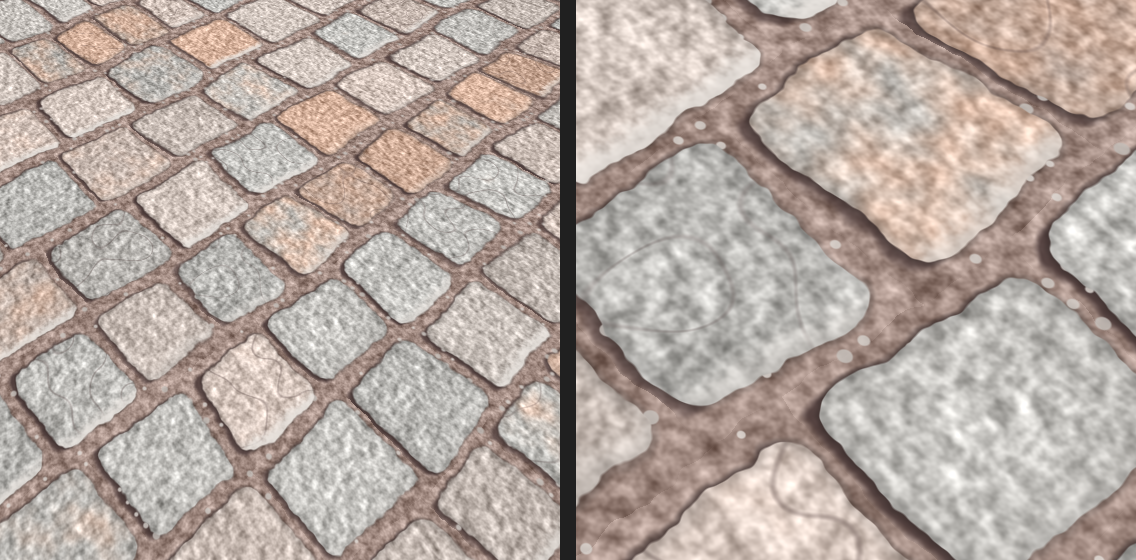
Left: the whole. Right: its middle third, enlarged.
This texture is drawn by a WebGL 2 fragment shader. Its source:

```glsl
#version 300 es
precision highp float;
// Worn granite setts in staggered rows, seen obliquely in low sunlight.

uniform vec2 u_resolution;
out vec4 fragColor;

// Layout of the rows, from the farthest to the nearest.
const int FIRST_ROW = -5;
const int ROW_COUNT = 9;
const float ROW_PITCH[ROW_COUNT] = float[](0.9, 0.83, 1.26, 1.18, 1.2, 0.98, 1.02, 1.06, 0.87);
const float ROW_PHASE[ROW_COUNT] = float[](0.3, 0.1, -0.06, -0.4, -0.1, -0.5, -0.15, -0.08, -0.34);
const vec2 JOINT_HALF = vec2(0.042, 0.062);
const float CORNER = 0.09;
const float SHADOW_REACH = 0.045;
const float GRAIN = 0.30;
const float RELIEF = 0.36;

const vec3 COOL_STONE = vec3(0.74, 0.735, 0.72);
const vec3 WARM_STONE = vec3(0.81, 0.75, 0.715);
const vec3 TAN_STONE = vec3(0.80, 0.665, 0.585);
const vec3 JOINT_SAND = vec3(0.64, 0.55, 0.515);
const vec3 SHADOW = vec3(0.30, 0.23, 0.225);
const vec3 SUNLIT = vec3(0.91, 0.89, 0.87);

vec2 hash2(vec2 p) {
    vec3 q = fract(p.xyx * vec3(0.1031, 0.1030, 0.0973));
    q += dot(q, q.yzx + 33.33);
    return fract((q.xx + q.yz) * q.zy);
}

float cornerSlope(vec2 cell, vec2 offset) {
    float angle = 6.2832 * hash2(cell + 71.0).x;
    return dot(vec2(cos(angle), sin(angle)), offset);
}

float gradientNoise(vec2 p) {
    vec2 i = floor(p), f = p - i;
    vec2 w = f * f * f * (f * (f * 6.0 - 15.0) + 10.0);
    vec2 e = vec2(1.0, 0.0);
    return mix(mix(cornerSlope(i, f), cornerSlope(i + e, f - e), w.x),
               mix(cornerSlope(i + e.yx, f - e.yx), cornerSlope(i + 1.0, f - 1.0), w.x), w.y);
}

float fbm(vec2 p) {
    float sum = 0.0, amplitude = 0.6;
    for (int i = 0; i < 3; i++) {
        sum += amplitude * gradientNoise(p);
        p = mat2(1.6, 1.2, -1.2, 1.6) * p + 7.3;
        amplitude *= 0.62;
    }
    return sum;
}

// Canvas to pavement: x counts stones along a row, y counts rows toward the viewer.
vec2 groundPlane(vec2 p) {
    float depth = 1.695 + 0.054 * p.x - p.y;
    float along = (p.y - 0.954 + 0.8635 * p.x) / depth;
    float across = (0.2195 + 0.692 * p.x - p.y) / depth;
    return vec2(6.45 * along, across * (6.1 + 1.1 * across));
}

float roundedBox(vec2 p, vec2 halfSize, float radius) {
    vec2 q = abs(p) - halfSize + radius;
    return length(max(q, 0.0)) + min(max(q.x, q.y), 0.0) - radius;
}

void main() {
    vec2 ground = groundPlane(gl_FragCoord.xy / u_resolution);
    float blur = 0.8 * max(fwidth(ground.x), fwidth(ground.y));

    // Uneven lines of the rows and ragged stone edges.
    vec2 bent = ground + 0.10 * vec2(gradientNoise(ground * 1.1), gradientNoise(ground * 1.1 + 19.0));
    bent += 0.045 * vec2(fbm(ground * 5.0), fbm(ground * 5.0 + 31.0));

    // Find the stone, then vary its place, size and turn.
    float row = floor(bent.y + 0.5);
    int index = clamp(int(row) - FIRST_ROW, 0, ROW_COUNT - 1);
    float pitch = ROW_PITCH[index];
    float column = (bent.x - ROW_PHASE[index]) / pitch;
    vec2 id = vec2(floor(column + 0.5), row);
    vec2 size = hash2(id + 13.0), place = hash2(id + 47.0);
    vec2 tint = hash2(id + 83.0), wear = hash2(id + 129.0);
    vec2 local = vec2((column - id.x) * pitch, bent.y - row) - 0.035 * (place - 0.5);
    float turn = 0.12 * (wear.x - 0.5);
    local += turn * vec2(-local.y, local.x);
    vec2 halfSize = 0.5 * vec2(pitch, 1.0) - JOINT_HALF - 0.035 * size;
    float edge = roundedBox(local, halfSize, CORNER + 0.06 * wear.y);
    float stone = 1.0 - smoothstep(-blur, blur, edge);

    // Grain, lit relief and broad stains.
    float grain = fbm(ground * 13.0);
    float slope = fbm(ground * 8.0 + id * 5.0) - fbm((ground + vec2(0.025, 0.02)) * 8.0 + id * 5.0);
    float stain = fbm(ground * 2.6 + id * 3.0);
    float crack = 1.0 - smoothstep(0.0, 0.035, abs(gradientNoise(ground * 2.3 + id * 9.0)));
    crack *= smoothstep(0.62, 0.9, wear.y);

    // Stone face, with tan stones among the grey ones.
    vec3 face = mix(COOL_STONE, WARM_STONE, smoothstep(0.15, 0.75, tint.x));
    face = mix(face, TAN_STONE, smoothstep(0.62, 0.92, tint.y + 0.25 * stain));
    face *= 0.96 + 0.11 * place.x;
    face += GRAIN * grain + RELIEF * slope + 0.12 * stain;
    face = mix(face, SHADOW, 0.28 * crack);
    face *= mix(0.87, 1.0, smoothstep(0.0, 0.06, -edge));

    // Sun on the near rim of some stones.
    float rim = smoothstep(halfSize.y - 0.14, halfSize.y - 0.02, local.y + 0.06 * grain);
    face = mix(face, SUNLIT, rim * (0.15 + 0.7 * smoothstep(0.5, 0.9, size.x)));

    // Sandy joint, with shadow on one side of each stone.
    vec3 joint = JOINT_SAND + 0.42 * grain + 0.16 * stain;
    float shadowEdge = roundedBox(local + vec2(SHADOW_REACH, 0.012), halfSize, CORNER);
    float shade = 1.0 - smoothstep(-0.025, 0.012 + blur, shadowEdge);
    joint = mix(joint, SHADOW, shade * (0.65 + 0.3 * place.y));
    joint *= mix(0.8, 1.0, smoothstep(0.0, 0.03, edge));

    // Scattered pale grit in the joints.
    vec2 gritCell = floor(ground * 9.0);
    vec2 grit = hash2(gritCell + 211.0);
    float pebble = length(fract(ground * 9.0) - 0.3 - 0.4 * grit) - 0.12 - 0.14 * grit.x;
    pebble = (1.0 - smoothstep(-9.0 * blur, 9.0 * blur, pebble)) * step(0.8, grit.y);
    joint = mix(joint, SUNLIT - 0.15 * grit.x, 0.8 * pebble);

    fragColor = vec4(clamp(mix(joint, face, stone), 0.0, 1.0), 1.0);
}
```
